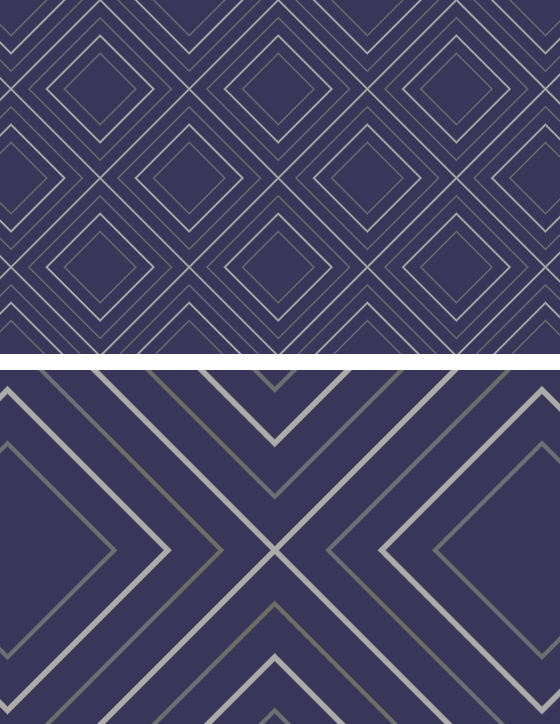
Top, the full canvas; bottom, a detail of the centre.
This pattern is drawn by a Shadertoy shader. Its source:

```glsl
// Nested diamonds on a diagonal lattice: pale and dim hairlines on indigo.
// Each lattice cell is folded to a ring coordinate (0 centre, 1 edge), and
// lines are cut from it; soft gradient noise tints the dim lines slightly.

#define HALF_DIAGONAL 0.2516            // of a lattice diamond, canvas heights
#define CROSSING vec2(0.786, 0.4970)    // one lattice crossing
#define PALE_WIDTH 0.0053
#define DIM_WIDTH 0.0040
#define RING_STEP 0.2                   // spacing between nested rings
#define EDGE_SOFTNESS 1.2               // in output samples
#define TINT_SCALE 7.0
#define GROUND vec3(0.222, 0.212, 0.350)
#define PALE vec3(0.675, 0.670, 0.655)
#define DIM_COOL vec3(0.430, 0.430, 0.465)
#define DIM_OLIVE vec3(0.430, 0.430, 0.395)

vec2 hashGradient(vec2 cell) {
    vec2 h = vec2(dot(cell, vec2(127.1, 311.7)), dot(cell, vec2(269.5, 183.3)));
    return 2.0 * fract(sin(h) * 43758.5) - 1.0;
}

float gradientNoise(vec2 p) {
    vec2 cell = floor(p);
    vec2 f = fract(p);
    vec2 blend = f * f * f * (f * (f * 6.0 - 15.0) + 10.0);
    vec2 right = vec2(1.0, 0.0);
    vec2 up = vec2(0.0, 1.0);
    float bottom = mix(dot(hashGradient(cell), f),
                       dot(hashGradient(cell + right), f - right), blend.x);
    float top = mix(dot(hashGradient(cell + up), f - up),
                    dot(hashGradient(cell + 1.0), f - 1.0), blend.x);
    return mix(bottom, top, blend.y);
}

// Ring coordinate: 0 at a diamond's centre, 1 on the lattice lines
float diamondRing(vec2 p) {
    vec2 diagonal = vec2(p.x + p.y, p.x - p.y) / (2.0 * HALF_DIAGONAL);
    vec2 local = abs(fract(diagonal) - 0.5) * 2.0;
    return max(local.x, local.y);
}

float lineCoverage(float distance, float width, float softness) {
    return clamp((0.5 * width - distance) / softness + 0.5, 0.0, 1.0);
}

void mainImage(out vec4 fragColor, in vec2 fragCoord) {
    vec2 p = fragCoord / iResolution.y - CROSSING;
    float softness = EDGE_SOFTNESS / iResolution.y;
    float ring = diamondRing(p);
    float ringToDistance = HALF_DIAGONAL * inversesqrt(2.0);

    // Alternate pale and dim rings, from the lattice edge inward
    float pale = 0.0;
    float dim = 0.0;
    for (int i = 0; i < 4; i++) {
        float d = abs(ring - (1.0 - RING_STEP * float(i))) * ringToDistance;
        if (i % 2 == 0) pale = max(pale, lineCoverage(d, PALE_WIDTH, softness));
        else dim = max(dim, lineCoverage(d, DIM_WIDTH, softness));
    }

    // Uneven tint along the dim lines
    float tint = smoothstep(-0.3, 0.3, gradientNoise(p * TINT_SCALE));
    vec3 color = mix(GROUND, mix(DIM_COOL, DIM_OLIVE, tint), dim);
    color = mix(color, PALE, pale);
    fragColor = vec4(color, 1.0);
}
```
